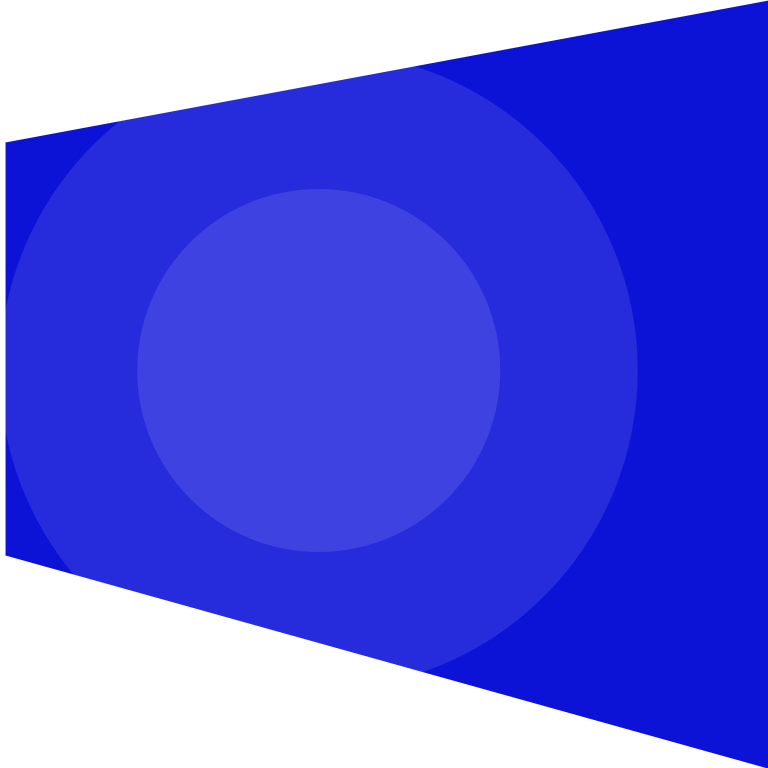
This background is drawn by a Shadertoy shader. Its source:

```glsl
// Antialiased coverage of the region where the distance is negative
float coverage(float dist) {
    return clamp(0.5 - dist * iResolution.y, 0.0, 1.0);
}

float circle(vec2 p, vec2 center, float radius) {
    return length(p - center) - radius;
}

// Signed distance to a sloped line, positive above it
float aboveLine(vec2 p, vec2 start, float slope) {
    return (p.y - start.y - slope * (p.x - start.x)) / sqrt(1.0 + slope * slope);
}

void mainImage(out vec4 fragColor, in vec2 fragCoord) {
    vec2 p = fragCoord / iResolution.xy;
    vec2 center = vec2(0.415, 0.5176);

    // Concentric discs on deep blue
    vec3 panel = vec3(0.047, 0.075, 0.843);
    panel = mix(panel, vec3(0.149, 0.173, 0.859), coverage(circle(p, center, 0.4153)));
    panel = mix(panel, vec3(0.243, 0.257, 0.878), coverage(circle(p, center, 0.2363)));

    // Panel widening to the right, cut by three straight edges
    float top = aboveLine(p, vec2(0.0072, 0.8145), 0.186);
    float bottom = -aboveLine(p, vec2(0.0072, 0.2767), -0.2794);
    float left = 0.0072 - p.x;
    float panelMask = coverage(max(left, max(top, bottom)));

    vec3 white = vec3(1.0);
    fragColor = vec4(mix(white, panel, panelMask), 1.0);
}
```
